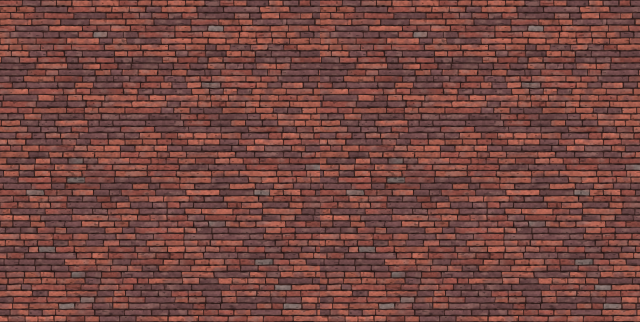
Write a WebGL 1 fragment shader that draws this texture.

```glsl
precision highp float;
// Weathered brick wall: one tile of 51 thin courses, laid twice side by side.
// Each course is cut into uneven bays holding a stretcher or two headers;
// hashes choose the brick colours, noise adds scorching, dust and pits.
uniform vec2 u_resolution;

const float TILES_ACROSS = 2.0;
const float COURSES = 51.0;
const float BAYS = 10.0;           // bays per course in one tile
const float HEADER_SHARE = 0.58;   // bays split into two short bricks
const float EDGE_JITTER = 0.24;    // in bays
const float BED_JOINT = 0.07;      // half widths, in course heights
const float END_JOINT = 0.06;
const float CORNER = 0.16;
const float WOBBLE = 0.10;

const vec3 MORTAR = vec3(0.185, 0.115, 0.105);
const vec3 ORANGE = vec3(0.645, 0.365, 0.305);
const vec3 RED    = vec3(0.55, 0.30, 0.265);
const vec3 PURPLE = vec3(0.425, 0.285, 0.285);
const vec3 GREY   = vec3(0.49, 0.42, 0.405);
const vec3 DUST   = vec3(0.57, 0.415, 0.385);

float hash(vec2 p) {
  return fract(sin(dot(p, vec2(127.1, 311.7))) * 43758.545);
}

float noise(vec2 p) {
  vec2 i = floor(p);
  vec2 f = fract(p);
  f = f * f * (3.0 - 2.0 * f);
  return mix(mix(hash(i), hash(i + vec2(1.0, 0.0)), f.x),
             mix(hash(i + vec2(0.0, 1.0)), hash(i + vec2(1.0, 1.0)), f.x), f.y);
}

// Jittered left edge of a bay
float bayEdge(float bay, float course) {
  return bay + EDGE_JITTER * (hash(vec2(bay, course + 71.0)) - 0.5);
}

float roundedBox(vec2 p, vec2 halfSize, float radius) {
  vec2 q = abs(p) - halfSize + radius;
  return length(max(q, 0.0)) + min(max(q.x, q.y), 0.0) - radius;
}

vec3 brickColour(vec2 id, bool isHeader) {
  float pick = hash(id + 13.7);
  vec3 colour = ORANGE;
  if (pick > 0.42) colour = RED;
  if (pick > 0.64) colour = PURPLE;
  if (pick > 0.95 && isHeader) colour = GREY;
  return colour * (0.90 + 0.20 * hash(id + 29.3));
}

void main() {
  // Tile position, measured in course heights
  vec2 uv = gl_FragCoord.xy / u_resolution;
  float tileWidth = u_resolution.x / u_resolution.y * COURSES / TILES_ACROSS;
  float pixel = COURSES / u_resolution.y;
  vec2 p = vec2(fract(uv.x * TILES_ACROSS) * tileWidth, uv.y * COURSES);
  vec2 wavy = p + WOBBLE * (vec2(noise(p * 1.3), noise(p * 0.7 + 40.0)) - 0.5);

  // Course and bay; bricks are cut where tiles meet
  float course = floor(wavy.y);
  float bayWidth = tileWidth / BAYS;
  float x = wavy.x / bayWidth + hash(vec2(course, 5.0));
  float bay = floor(x);
  if (x < bayEdge(bay, course)) bay -= 1.0;
  else if (x > bayEdge(bay + 1.0, course)) bay += 1.0;
  float left = bayEdge(bay, course);
  float right = bayEdge(bay + 1.0, course);

  // Split some bays into two headers
  vec2 id = vec2(bay * 2.0, course);
  bool isHeader = hash(id + 3.1) < HEADER_SHARE;
  if (isHeader) {
    float middle = mix(left, right, 0.40 + 0.20 * hash(id + 8.9));
    if (x < middle) {
      right = middle;
    } else {
      left = middle;
      id.x += 1.0;
    }
  }

  // Brick outline with slight differences in height
  vec2 centre = vec2(0.5 * (left + right) * bayWidth, course + 0.5);
  vec2 local = vec2(x * bayWidth, wavy.y) - centre;
  vec2 halfSize = vec2(0.5 * (right - left) * bayWidth - END_JOINT,
                       0.5 - BED_JOINT - 0.04 * hash(id + 17.0));
  float d = roundedBox(local, halfSize, CORNER);
  d += 0.09 * (noise(p * 2.2) - 0.5);
  float coverage = clamp(0.5 - d / pixel, 0.0, 1.0);

  // Fired colour: scorched patches, pale dust, mottling and dark pits
  vec3 brick = brickColour(id, isHeader);
  vec2 grain = p + 19.0 * hash(id + 51.0);
  float scorch = smoothstep(0.52, 0.88, noise(grain * vec2(0.55, 0.8)));
  brick = mix(brick, PURPLE, 0.6 * scorch);
  float dust = smoothstep(0.5, 0.95, noise(grain * vec2(0.8, 1.5) + 30.0));
  brick = mix(brick, DUST, 0.55 * dust);
  float mottle = 0.5 * noise(grain * vec2(1.1, 2.0)) + 0.5 * noise(grain * 3.7);
  brick *= 0.83 + 0.34 * mottle;
  float pits = smoothstep(0.76, 0.95, noise(grain * vec2(1.7, 2.6) + 90.0));
  brick *= 1.0 - 0.26 * pits;

  // Light from above, worn darker rim
  brick *= 1.0 + 0.16 * local.y;
  brick *= 1.0 - 0.12 * smoothstep(-0.16, 0.0, d);

  vec3 joint = MORTAR * (0.7 + 0.7 * noise(p * 1.9 + 7.0));
  gl_FragColor = vec4(mix(joint, brick, coverage), 1.0);
}
```
